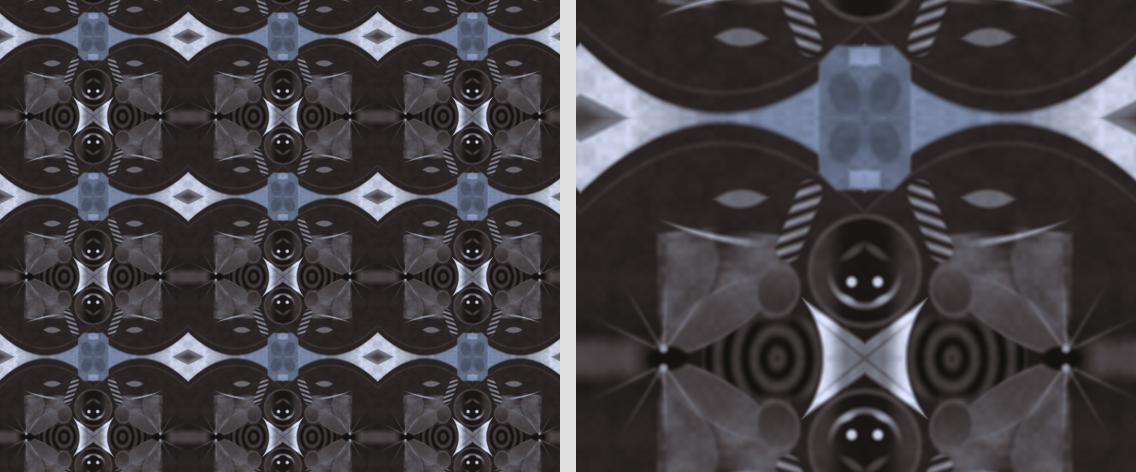
Left: the whole. Right: its middle third, enlarged.
Give the GLSL for this pattern, as a WebGL 1 fragment shader.

```glsl
precision highp float;
// Mirrored kaleidoscope of dark polished metal: discs, pale band, star and ribbed fittings.
// The plane is folded into a quarter cell; each part is a soft distance shape that sets a
// light level, and a final ramp turns that level into warm black, mauve, steel or ice.
#define VIEW vec2(7.68, 6.48)
#define STAR_POS vec2(1.28, 4.88)
#define HALF_CELL vec2(1.30, 1.10)
#define HUB vec2(0.92, 0.03)
#define SOFT 0.014
#define BASE_LIGHT 0.105
#define GRAIN 0.28
#define WARM vec3(1.11, 0.94, 0.94)
#define COOL vec3(0.945, 0.975, 1.08)
#define BLUE vec3(0.87, 0.97, 1.19)

uniform vec2 u_resolution;

float hash(vec2 p) {
  return fract(sin(dot(p, vec2(127.1, 311.7))) * 43758.5453);
}

float noise(vec2 p) {
  vec2 i = floor(p), f = fract(p);
  f = f * f * (3.0 - 2.0 * f);
  return mix(mix(hash(i), hash(i + vec2(1.0, 0.0)), f.x),
             mix(hash(i + vec2(0.0, 1.0)), hash(i + 1.0), f.x), f.y);
}

float fill(float d) { return 1.0 - smoothstep(-SOFT, SOFT, d); }
float line(float d, float w) { return fill(abs(d) - w); }

float ellipse(vec2 p, vec2 r, float a) {
  float c = cos(a), s = sin(a);
  p = vec2(c * p.x + s * p.y, c * p.y - s * p.x);
  return (length(p / r) - 1.0) * min(r.x, r.y);
}

float segment(vec2 p, vec2 a, vec2 b) {
  vec2 e = b - a;
  return length(p - a - e * clamp(dot(p - a, e) / dot(e, e), 0.0, 1.0));
}

// Fan plate, ripples, petals and rays spreading from the hub
float fanLight(vec2 q, float l, float grain) {
  vec2 v = q - HUB;
  float r = length(v), a = atan(v.y, -v.x);
  float plate = max(max(q.x - 0.95, 0.34 - q.x), q.y - 0.60 + 0.12 * abs(q.x - 0.7));
  float sheen = 0.24 + 0.07 * sin(a * 9.0 + 1.0) + 0.10 * (grain - 0.5);
  l = mix(l, sheen, fill(plate) * smoothstep(0.08, 0.20, q.y));
  float ring = length((q - vec2(0.40, 0.0)) * vec2(1.0, 0.8));
  float ripple = 0.15 + 0.08 * sin(ring * 75.0);
  l = mix(l, ripple, fill(ring - 0.34) * (1.0 - smoothstep(0.13, 0.22, q.y)));
  float petal = ellipse(q - vec2(0.67, 0.20), vec2(0.30, 0.095), -0.55);
  l = mix(l, 0.29 + 0.35 * (q.y - 0.2), fill(petal));
  l = mix(l, 0.42, 0.6 * line(petal, 0.006));
  float upper = ellipse(q - vec2(0.80, 0.34), vec2(0.22, 0.10), -1.15);
  l = mix(l, 0.33, 0.7 * fill(upper));
  float beam = (1.0 - smoothstep(0.03, 0.13, q.y)) * smoothstep(0.97, 1.08, q.x);
  l = mix(l, 0.27, beam);
  for (int i = 0; i < 4; i++) {
    float t = 0.95 + 0.58 * float(i);
    vec2 tip = HUB + vec2(-cos(t), sin(t)) * 0.42;
    l += 0.13 * fill(segment(q, HUB, tip) - 0.007) * (1.0 - smoothstep(0.1, 0.42, r));
  }
  l = mix(l, 0.07, fill(ellipse(q - vec2(0.90, 0.0), vec2(0.09, 0.055), 0.0)));
  return mix(l, 0.62, fill(length(q - vec2(0.92, 0.045)) - 0.018));
}

// Leaf glint, bright streak, ribs, dome and ball around the star
float fittingLight(vec2 q, float l) {
  float leaf = max(length(q - vec2(0.56, 0.56)) - 0.21, length(q - vec2(0.57, 0.88)) - 0.19);
  l = mix(l, 0.40, fill(leaf));
  float streak = abs(q.y - 0.54 - 0.38 * (q.x - 0.6) * (q.x - 0.2)) - 0.035 * (1.0 - q.x);
  float span = smoothstep(0.40, 0.65, q.x) * (1.0 - smoothstep(0.78, 0.97, q.x));
  l = mix(l, 0.62, fill(streak) * span);
  float arm = segment(q, vec2(0.25, 0.76), vec2(0.35, 0.50)) - 0.055;
  float rib = 0.5 + 0.5 * sin(dot(q, vec2(35.0, 105.0)));
  l = mix(l, mix(0.14, 0.52, rib), fill(arm));
  float dome = ellipse(q - vec2(0.0, 0.40), vec2(0.25, 0.25), 0.0);
  l = mix(l, 0.09 + 0.12 * smoothstep(0.08, 0.2, q.x), fill(dome));
  l = mix(l, 0.31, 0.75 * line(dome, 0.012));
  float smile = abs(length(q - vec2(0.0, 0.40)) - 0.16);
  l = mix(l, 0.40, fill(smile - 0.014) * (1.0 - smoothstep(0.30, 0.42, q.y)));
  l = mix(l, 0.88, fill(length(q - vec2(0.06, 0.35)) - 0.022));
  l = mix(l, 0.60, fill(ellipse(q - vec2(0.08, 0.27), vec2(0.035, 0.015), 0.5)));
  l = mix(l, 0.26, fill(ellipse(q - vec2(0.05, 0.49), vec2(0.055, 0.018), -0.6)));
  float ball = ellipse(q - vec2(0.40, 0.31), vec2(0.095, 0.115), 0.3);
  l = mix(l, 0.24 + 0.5 * (q.y - 0.31), fill(ball));
  return mix(l, 0.35, 0.7 * line(ball, 0.010));
}

void main() {
  vec2 p = gl_FragCoord.xy / u_resolution * VIEW - STAR_POS;
  vec2 q = abs(mod(p + HALF_CELL, 2.0 * HALF_CELL) - HALF_CELL);
  float grain = 0.6 * noise(q * 14.0) + 0.4 * noise(q * 37.0);
  float rise = HALF_CELL.y - q.y;

  // Dark disc with a faint rim, then the mechanical parts
  float gap = 0.025 + 0.75 * (q.x - 0.65) * (q.x - 0.65);
  float band = rise - gap;
  float l = BASE_LIGHT + 0.05 * line(band - 0.09, 0.012) + 0.04 * smoothstep(0.6, 0.2, 0.6 - q.y);
  l = fittingLight(q, fanLight(q, l, grain));

  // Concave star with bright flanks
  float star = max(max(q.x - 0.19 - 1.2 * q.y * q.y, 0.82 * (q.y - 0.07 - 0.7 * q.x)), q.y - 0.27);
  float flank = mix(0.47, 0.90, smoothstep(0.08, 0.20, q.x));
  l = mix(l, flank - 0.12 * line(q.y - 0.8 * q.x, 0.01), fill(star));

  // Pale band, its central column and the nested diamond
  float bandLight = mix(0.52, 0.80, smoothstep(0.65, 1.15, q.x)) - 0.14 * smoothstep(0.03, 0.0, -band);
  l = mix(l, bandLight, fill(band));
  float column = max(max(q.x - 0.21, rise - 0.33), 0.7 * (q.x + rise - 0.46));
  float lobe = ellipse(q - vec2(0.09, 0.99), vec2(0.07, 0.10), 0.3);
  float pane = max(q.x - 0.07, abs(rise - 0.28) - 0.04);
  float columnLight = 0.42 - 0.08 * fill(lobe) + 0.16 * fill(pane);
  l = mix(l, columnLight, fill(column));
  float diamond = (HALF_CELL.x - q.x) * 0.5 + rise - 0.11;
  l = mix(l, mix(0.25, 0.48, smoothstep(-0.10, 0.0, diamond)), fill(diamond));

  // Grain and colour ramp
  l *= 1.0 + GRAIN * (grain - 0.5);
  vec3 tint = mix(WARM, COOL, smoothstep(0.10, 0.50, l));
  tint = mix(tint, BLUE, max(fill(column), fill(band) * (1.0 - smoothstep(0.5, 1.0, q.x))));
  gl_FragColor = vec4(l * tint, 1.0);
}
```
